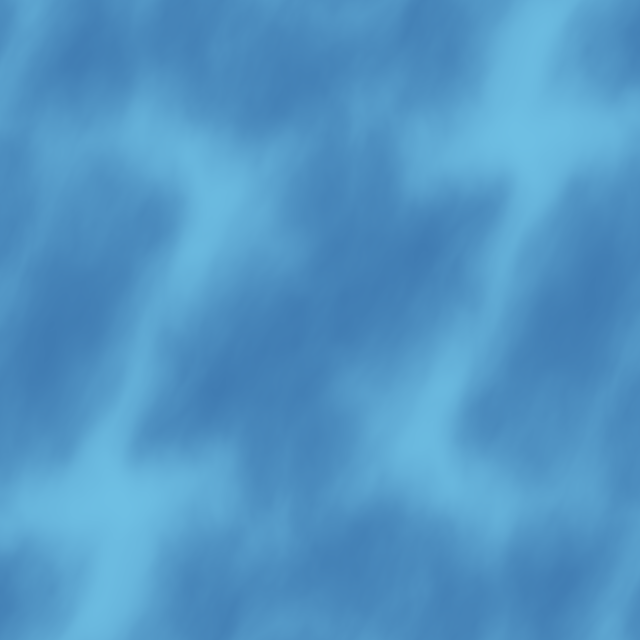
This texture is drawn by a Shadertoy shader. Its source:

```glsl
// Soft blue water: dark slanted pools parted by a blurred web of light.
// A smooth cellular field makes the pools; warped, stretched noise adds streaks.
// Odd offsets and even sums keep the design symmetric under a half turn.

const vec3 DEEP_BLUE = vec3(0.220, 0.440, 0.665);
const vec3 PALE_BLUE = vec3(0.435, 0.755, 0.895);
const vec2 POOL_COUNT = vec2(4.4, 3.5);
const float SLANT = 0.3;

float hash(vec2 p) {
    return fract(sin(dot(p, vec2(127.1, 311.7))) * 43758.5453);
}

vec2 hash2(vec2 p) {
    return vec2(hash(p), hash(p + vec2(37.2, 17.9)));
}

float valueNoise(vec2 p) {
    vec2 cell = floor(p);
    vec2 f = p - cell;
    vec2 u = f * f * f * (f * (f * 6.0 - 15.0) + 10.0);
    float low = mix(hash(cell), hash(cell + vec2(1.0, 0.0)), u.x);
    float high = mix(hash(cell + vec2(0.0, 1.0)), hash(cell + vec2(1.0)), u.x);
    return mix(low, high, u.y);
}

float fbm(vec2 p, int octaves) {
    float sum = 0.0;
    float total = 0.0;
    float weight = 1.0;
    mat2 turn = mat2(0.94, 0.34, -0.34, 0.94);
    for (int i = 0; i < octaves; i++) {
        sum += weight * valueNoise(p);
        total += weight;
        weight *= 0.48;
        p = turn * p * 2.03 + vec2(11.3, 5.7);
    }
    return sum / total;
}

vec2 warpNoise(vec2 p) {
    return vec2(fbm(p + vec2(3.1, 8.4), 3), fbm(p + vec2(21.7, 14.2), 3));
}

// Smooth squared distance to the nearest pool centre, with varied pool depth
float poolField(vec2 p, float jitter, float depthSpread, float sharpness) {
    vec2 home = floor(p) + 0.5;
    float sum = 0.0;
    for (int y = -2; y <= 2; y++) {
        for (int x = -2; x <= 2; x++) {
            vec2 cell = home + vec2(x, y);
            vec2 offset = jitter * (hash2(cell) - hash2(-cell));
            vec2 toCentre = cell + offset - p;
            float depth = hash(cell + 5.3) + hash(5.3 - cell) - 1.0;
            float dist = dot(toCentre, toCentre) + depthSpread * depth;
            sum += exp(-sharpness * dist);
        }
    }
    return -log(sum) / sharpness;
}

void mainImage(out vec4 fragColor, in vec2 fragCoord) {
    // Centred, slanted coordinates measured in pools
    vec2 p = (fragCoord - 0.5 * iResolution.xy) / iResolution.y;
    vec2 q = vec2(p.x - SLANT * p.y, p.y) * POOL_COUNT;

    // Bend the pools and their web of light
    vec2 warped = q + 0.32 * (warpNoise(q * 1.1) - warpNoise(-q * 1.1));
    float pools = poolField(warped, 0.38, 0.06, 10.0);

    // Faint streaks along the slant
    vec2 s = mix(q, warped, 0.6) * vec2(1.8, 1.3);
    float streaks = 0.5 * (fbm(s, 5) + fbm(-s, 5)) - 0.5;

    // Soft tone curve from deep to pale blue
    float light = 1.45 * (pools - 0.15) + 1.0 * streaks - 0.04;
    float tone = 1.0 / (1.0 + exp(-4.4 * light));
    fragColor = vec4(mix(DEEP_BLUE, PALE_BLUE, tone), 1.0);
}
```
